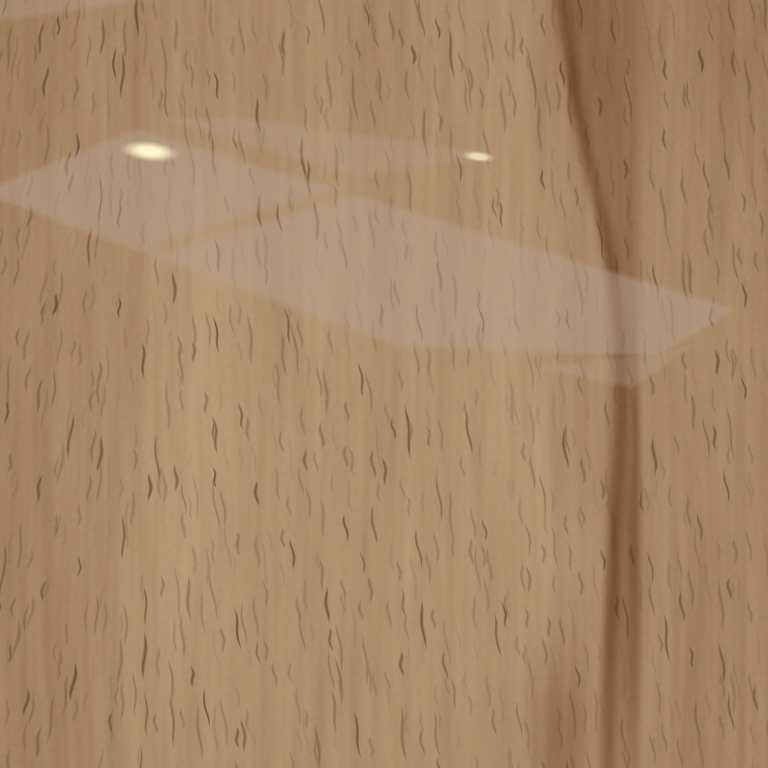
Write a WebGL 2 fragment shader that draws this texture.

```glsl
#version 300 es
precision highp float;
// Varnished beech board: vertical grain, short dark pores, a brown streak and pale window reflections.
uniform vec2 u_resolution;
out vec4 fragColor;

const vec3 LIGHT_WOOD = vec3(0.708, 0.588, 0.447);
const vec3 DARK_WOOD = vec3(0.440, 0.290, 0.180);
const vec3 PORE_COLOR = vec3(0.360, 0.245, 0.160);
const vec3 SHEEN_COLOR = vec3(0.715, 0.615, 0.565);
const vec3 GLINT_COLOR = vec3(1.0, 0.96, 0.80);
const float SHEEN_AMOUNT = 0.50;
const float SHEEN_EDGE = 0.006;
const vec2 BOLD_PORE_CELL = vec2(0.031, 0.105);
const vec2 FAINT_PORE_CELL = vec2(0.019, 0.085);
const float PORE_HALF_WIDTH = 0.0029;
const float GRAIN_CONTRAST = 0.21;

vec2 hash2(vec2 p) {
  vec3 q = fract(p.xyx * vec3(0.1031, 0.1030, 0.0973));
  q += dot(q, q.yzx + 33.33);
  return fract((q.xx + q.yz) * q.zy);
}

float gradientNoise(vec2 p) {
  vec2 i = floor(p), f = p - i;
  vec2 u = f * f * f * (f * (f * 6.0 - 15.0) + 10.0);
  vec4 corner;
  for (int k = 0; k < 4; k++) {
    vec2 o = vec2(k & 1, k >> 1);
    float angle = 6.2832 * hash2(i + o + 57.0).x;
    corner[k] = dot(vec2(cos(angle), sin(angle)), f - o);
  }
  return mix(mix(corner.x, corner.y, u.x), mix(corner.z, corner.w, u.x), u.y);
}

float bump(float x, float center, float radius) {
  float d = (x - center) / radius;
  return exp(-d * d);
}

// One tapered dash per cell; columns are shifted so that rows do not line up.
float pores(vec2 p, vec2 cell, float seed, float px) {
  float ink = 0.0;
  float column = floor(p.x / cell.x);
  float lean = mix(0.13, -0.11, smoothstep(0.04, 0.30, p.x));
  for (int i = -1; i <= 1; i++) {
    float c = column + float(i);
    float shift = hash2(vec2(c + 9.0, seed)).x * cell.y;
    float row = floor((p.y + shift) / cell.y);
    for (int j = -1; j <= 1; j++) {
      vec2 id = vec2(c, row + float(j));
      vec2 place = hash2(id + seed);
      vec2 trait = hash2(id + seed + 41.0);
      vec2 d = p - (id + place) * cell + vec2(0.0, shift);
      float along = d.y / mix(0.016, 0.042, trait.x * trait.x);
      float across = d.x - d.y * (lean + 0.10 * (trait.y - 0.5)) - 0.0014 * sin(along * 4.0 + 6.0 * place.x);
      float width = PORE_HALF_WIDTH * mix(0.65, 1.2, trait.y) * max(1.0 - along * along, 0.0);
      float line = 1.0 - smoothstep(0.0, width + 0.5 * px, abs(across));
      float strength = mix(0.15, 1.0, fract(trait.x * 7.0 + place.y));
      ink = max(ink, line * strength * (1.0 - smoothstep(0.5, 1.0, abs(along))));
    }
  }
  return ink;
}

float grainTone(vec2 p) {
  float x = p.x + 0.008 * gradientNoise(p * vec2(4.0, 2.5));
  float tone = 0.65 * gradientNoise(vec2(x * 13.0, p.y * 1.1));
  tone += 0.60 * gradientNoise(vec2(x * 42.0 + 7.0, p.y * 2.6));
  tone += 0.50 * gradientNoise(vec2(x * 100.0 + 3.0, p.y * 6.0));
  return GRAIN_CONTRAST * tone;
}

// Darker board edges.
float broadTone(vec2 p) {
  float left = 1.0 - smoothstep(0.05, 0.24, p.x);
  float right = smoothstep(0.80, 0.92, p.x);
  float top = smoothstep(0.62, 1.0, p.y);
  float bottom = 1.0 - smoothstep(0.0, 0.3, p.y);
  return 0.07 + 0.15 * left + 0.17 * right + 0.11 * top + 0.05 * bottom;
}

// Curved heartwood streak with two dark rims and a soft patch beside its foot.
float streakTone(vec2 p) {
  float left = 0.787 + 0.015 * bump(p.y, 0.5, 0.25) - 0.062 * smoothstep(0.55, 1.05, p.y);
  float right = 0.832 + 0.006 * gradientNoise(vec2(2.0, p.y * 4.0));
  float soft = mix(0.008, 0.025, smoothstep(0.5, 0.9, p.y));
  float body = smoothstep(left - 0.010, left + 0.012, p.x) * (1.0 - smoothstep(right - soft, right + soft, p.x));
  float tone = body * 0.38 * smoothstep(-0.12, 0.28, p.y);
  tone += 0.34 * bump(p.x, left + 0.004, 0.010);
  tone += 0.26 * bump(p.x, right - 0.005, 0.009) * bump(p.y, 0.33, 0.24);
  tone += 0.10 * bump(p.x, 0.80, 0.065);
  return tone + 0.38 * bump(p.x, 0.727, 0.033) * bump(p.y, 0.03, 0.12);
}

float between(float y, float low, float high) {
  return smoothstep(-SHEEN_EDGE, SHEEN_EDGE, y - low) * smoothstep(-SHEEN_EDGE, SHEEN_EDGE, high - y);
}

// Slanted panes of reflected light, split by thin bars.
float sheen(vec2 p) {
  float x = p.x, y = p.y;
  float mainLow = max(max(0.74 - 0.37 * x, 0.57 - 0.04 * x), 0.545 + 0.6 * (x - 0.87));
  float mainPane = between(y, mainLow, min(0.76 + 0.4 * x, 0.885 - 0.3 * x));
  float barEnds = smoothstep(0.17, 0.22, x) * (1.0 - smoothstep(0.44, 0.50, x));
  mainPane *= 1.0 - 0.65 * barEnds * bump(y, 0.615 + 0.3 * x, 0.010);
  float upperPane = between(y, max(0.91 - 0.3 * x, 0.70 + 0.15 * x), min(0.845, 0.89 - 0.14 * x));
  float lowerPane = between(y, max(0.66 - 0.2 * x, 0.5 + 0.7 * (x - 0.83)), 0.415 + 0.15 * x);
  float cornerPane = between(y, 0.973 + 0.14 * x, 2.0);
  return max(max(mainPane, 0.7 * upperPane), max(0.7 * lowerPane, 0.8 * cornerPane));
}

float glint(vec2 p, vec2 center, vec2 radius) {
  vec2 d = p - center;
  d.y += 0.10 * d.x;
  return 1.0 - smoothstep(0.25, 1.0, length(d / radius));
}

void main() {
  vec2 p = gl_FragCoord.xy / u_resolution;
  float px = 1.0 / min(u_resolution.x, u_resolution.y);

  float tone = broadTone(p) + grainTone(p) + streakTone(p);
  tone += 0.05 * gradientNoise(p * 150.0);
  vec3 color = mix(LIGHT_WOOD, DARK_WOOD, clamp(tone, -0.06, 0.95));

  float ink = max(0.72 * pores(p, BOLD_PORE_CELL, 3.0, px), 0.34 * pores(p, FAINT_PORE_CELL, 71.0, px));
  color = mix(color, PORE_COLOR, ink);

  color = mix(color, SHEEN_COLOR, SHEEN_AMOUNT * sheen(p));
  float shine = max(glint(p, vec2(0.195, 0.803), vec2(0.042, 0.015)),
                    0.75 * glint(p, vec2(0.623, 0.796), vec2(0.024, 0.008)));
  fragColor = vec4(mix(color, GLINT_COLOR, shine), 1.0);
}
```
